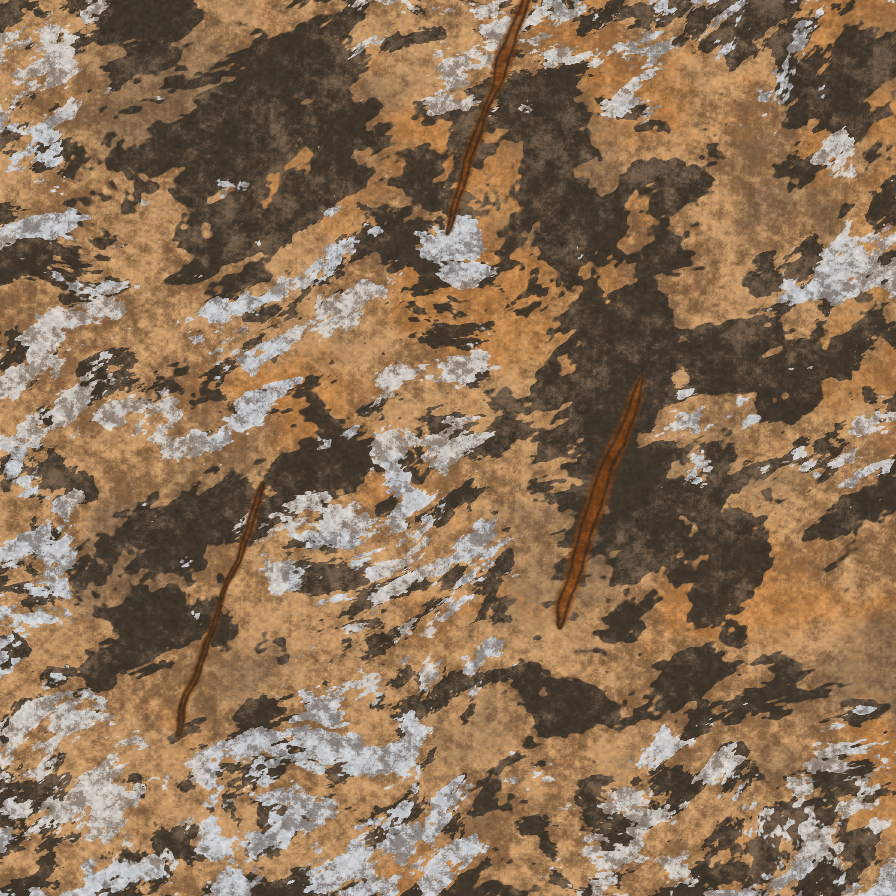
This texture is drawn by a Shadertoy shader. Its source:

```glsl
#define FLAKE_SCALE vec2(20.0, 34.0)
#define PATCH_SCALE vec2(9.0, 14.0)
#define GRAIN_ANGLE 0.42
#define EDGE 0.014
#define PALE vec3(0.79, 0.77, 0.75)
#define PALE_DULL vec3(0.61, 0.55, 0.50)
#define OCHRE vec3(0.75, 0.58, 0.40)
#define BROWN vec3(0.54, 0.40, 0.27)
#define ORANGE vec3(0.75, 0.49, 0.25)
#define DARK vec3(0.23, 0.20, 0.165)
#define DARK_WORN vec3(0.41, 0.34, 0.275)
#define RUST vec3(0.47, 0.25, 0.09)

const float TAU = 6.2831853;

float hash(vec2 p) {
    return fract(sin(dot(p, vec2(127.1, 311.7))) * 43758.5453);
}

float noise(vec2 p) {
    vec2 i = floor(p), f = fract(p);
    f = f * f * (3.0 - 2.0 * f);
    return mix(mix(hash(i), hash(i + vec2(1, 0)), f.x),
               mix(hash(i + vec2(0, 1)), hash(i + vec2(1, 1)), f.x), f.y);
}

// Normalised octave sum; a higher gain gives more ragged contours
float fbm(vec2 p, float gain) {
    float sum = 0.0, total = 0.0, amp = 1.0;
    for (int i = 0; i < 5; i++) {
        sum += amp * noise(p);
        total += amp;
        amp *= gain;
        p = 2.0 * p + vec2(17.3, 9.1);
    }
    return sum / total;
}

float cover(float value, float level) {
    return smoothstep(level - EDGE, level + EDGE, value);
}

// Broad weathered zones where the pale flakes are missing
float stainMask(vec2 uv) {
    float columns = cos(TAU * mix(2.5, 1.5, uv.y) * (uv.x - 0.17));
    float rows = cos(TAU * 1.8 * (uv.y - 0.31));
    float field = 0.1 * (columns + rows) + fbm(uv * vec2(6.0, 4.5) + 3.7, 0.55) - 0.5;
    return smoothstep(-0.03, 0.13, field);
}

// Steep fissures: x is the rusty border, y the dark hairline
vec2 cracks(vec2 uv) {
    vec2 result = vec2(0);
    vec2 dir = vec2(0.09, 0.28);
    float wobble = 0.03 * (fbm(uv * 9.0 + 51.0, 0.5) - 0.5);
    for (int i = 0; i < 3; i++) {
        float k = float(i);
        vec2 start = vec2(0.2 + 0.3 * sqrt(k), fract(0.18 + 0.56 * k));
        vec2 q = uv - start + vec2(wobble, 0);
        float t = clamp(dot(q, dir) / dot(dir, dir), 0.0, 1.0);
        float d = length(q - dir * t);
        float width = 0.013 * sqrt(4.0 * t * (1.0 - t)) * noise(uv * 16.0 + k) + 0.002;
        result.x = max(result.x, 1.0 - smoothstep(width * 0.5, width + 0.003, d));
        result.y = max(result.y, 1.0 - smoothstep(0.0, 0.003, abs(d - width * 0.5)));
    }
    return result;
}

void mainImage(out vec4 fragColor, in vec2 fragCoord) {
    vec2 uv = fragCoord / iResolution.xy;

    // Slanted grain frame, gently bent
    vec2 bend = vec2(noise(uv * 7.0), noise(uv * 7.0 + 31.0)) - 0.5;
    float c = cos(GRAIN_ANGLE), s = sin(GRAIN_ANGLE);
    vec2 p = mat2(c, -s, s, c) * (uv + 0.05 * bend);

    float stain = stainMask(uv);
    float tone = fbm(uv * 13.0 + 80.0, 0.7);
    float speck = fbm(uv * 75.0 + 12.0, 0.8);
    float grain = noise(uv * 300.0) - 0.5;

    // Ochre ground with warmer areas
    vec3 col = mix(BROWN, OCHRE, smoothstep(0.36, 0.60, 0.5 * (tone + speck)));
    col = mix(col, ORANGE, 0.55 * smoothstep(0.48, 0.66, fbm(uv * 6.0 + 140.0, 0.6)));
    col = mix(col, DARK_WORN, 0.45 * stain * smoothstep(0.42, 0.65, fbm(uv * 8.0 + 63.0, 0.5)));

    // Dark mineral: small between flakes, larger inside the stains
    float fine = fbm(p * FLAKE_SCALE + 200.0, 0.62);
    float coarse = fbm(p * PATCH_SCALE + 260.0, 0.66);
    float darkAmount = cover(mix(fine, coarse, stain), mix(0.54, 0.495, stain));
    vec3 darkCol = mix(DARK, DARK_WORN, smoothstep(0.44, 0.68, 0.5 * (speck + tone)));
    col = mix(col, darkCol, 0.93 * darkAmount);

    // Pale flakes with ragged edges
    float flake = fbm(p * FLAKE_SCALE + 330.0, 0.64);
    float flakeLevel = mix(0.525, 0.78, stain) + 0.12 * (tone - 0.5);
    vec3 paleCol = mix(PALE_DULL, PALE, smoothstep(0.36, 0.54, speck));
    paleCol += vec3(-0.03, 0.0, 0.035) * smoothstep(0.4, 0.6, noise(uv * 11.0 + 7.0));
    col = mix(col, paleCol, 0.96 * cover(flake, flakeLevel));

    // Fissures and surface grit
    vec2 crack = cracks(uv);
    col = mix(col, RUST * (0.7 + 0.6 * speck), 0.85 * crack.x);
    col = mix(col, DARK * 0.8, 0.7 * crack.y);
    col *= 1.0 + 0.16 * grain + 0.35 * (speck - 0.5);
    fragColor = vec4(clamp(col, 0.0, 1.0), 1.0);
}
```
